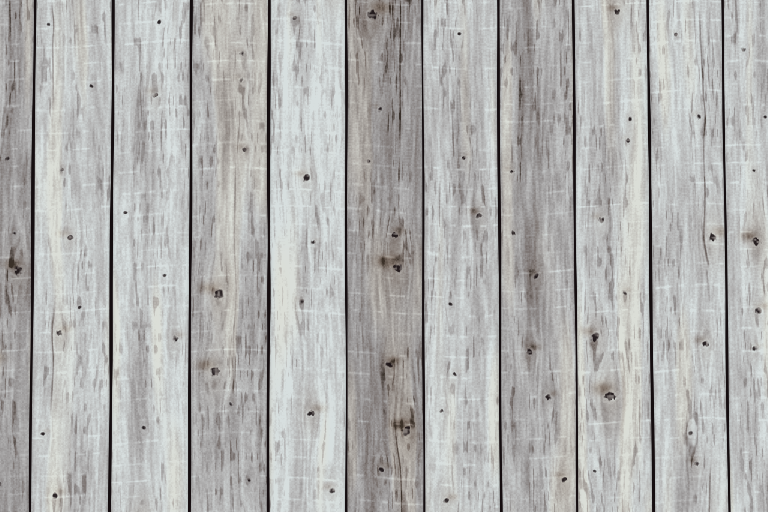
This texture is drawn by a WebGL 1 fragment shader. Its source:

```glsl
precision highp float;
// Weathered fence of eleven upright boards, the outer two cut by the frame.
// Stretched noise and layered sines make the grain, which bends round
// knots jittered in cells; flecks, stains, cracks and saw marks add wear.
uniform vec2 u_resolution;

#define PITCH 0.1003      // board spacing, in canvas widths
#define FIRST_GAP 0.0423  // position of the leftmost gap
#define FAN 0.026         // how far the boards spread downward
#define GAP_HALF 0.0017   // half width of a gap
#define KNOT_CELL 0.083   // one possible knot per cell height
#define KNOT_MAX 0.0092   // largest knot radius
#define SAW_STEP 0.027    // spacing of saw marks
#define GRAIN 0.46        // grain contrast
#define BASE_TONE 0.98    // tone of a clean board

const vec3 PALE   = vec3(0.80, 0.82, 0.82);
const vec3 SILVER = vec3(0.71, 0.71, 0.71);
const vec3 GRAY   = vec3(0.60, 0.59, 0.59);
const vec3 BROWN  = vec3(0.49, 0.46, 0.45);
const vec3 UMBER  = vec3(0.30, 0.27, 0.25);
const vec3 SHADOW = vec3(0.08, 0.05, 0.06);

float hash(vec2 p) {
  return fract(sin(dot(p, vec2(127.1, 311.7))) * 43758.5);
}

float noise(vec2 p) {
  vec2 i = floor(p), f = fract(p);
  f = f * f * (3.0 - 2.0 * f);
  return mix(mix(hash(i), hash(i + vec2(1, 0)), f.x),
             mix(hash(i + vec2(0, 1)), hash(i + vec2(1, 1)), f.x), f.y);
}

// Tone 0..1 runs from umber through brown and gray to pale silver.
vec3 woodColor(float tone) {
  float t = tone * 4.0;
  vec3 c = mix(UMBER, BROWN, clamp(t, -0.4, 1.0));
  c = mix(c, GRAY, clamp(t - 1.0, 0.0, 1.0));
  c = mix(c, SILVER, clamp(t - 2.0, 0.0, 1.0));
  return mix(c, PALE, clamp(t - 3.0, 0.0, 1.5));
}

// Knots near a point b of a board: x grain bend, y core, z rim, w smear.
vec4 knots(vec2 b, float id, float px) {
  vec4 k = vec4(0.0);
  float row = floor(b.y / KNOT_CELL);
  float rough = noise(b * vec2(420.0, 300.0) + id) - 0.5;
  for (int j = -1; j <= 1; j++) {
    vec2 seed = vec2(id + 3.0, row + float(j));
    float size = hash(seed + 41.3);
    float present = step(0.15, hash(seed + 7.7));
    float r = mix(0.0026, KNOT_MAX, size * size * size);
    vec2 c = vec2(mix(0.14, 0.86, hash(seed + 19.1)) * PITCH,
                  (seed.y + 0.15 + 0.7 * hash(seed + 63.9)) * KNOT_CELL);
    vec2 d = b - c;
    vec2 wide = d / (r * vec2(2.6, 6.0));
    float spread = present * exp(-dot(wide, wide));
    float tilt = hash(seed + 88.2) - 0.5;
    vec2 e = d + d.yx * vec2(tilt, -0.4 * tilt);
    float dist = length(e * vec2(1.0, 0.8 + 0.5 * hash(seed + 3.4))) + r * 0.7 * rough;
    k.x += d.x * spread;
    k.y += present * (1.0 - smoothstep(r * 0.75 - px, r * 0.8 + px, dist));
    k.z += present * exp(-pow((dist - r * 1.2) / (r * 0.25), 2.0)) * size;
    // a brown smear runs from the knot to one side
    vec2 wing = (e - r * vec2(2.0 * sign(tilt), 1.2)) / (r * vec2(1.8, 1.1));
    k.w += (spread * 0.45 + present * exp(-dot(wing, wing))) * size * size;
  }
  return k;
}

void main() {
  float px = 1.0 / u_resolution.x;
  vec2 p = gl_FragCoord.xy * px;

  // Board number and position across it
  float x = p.x + FAN * (p.y - 0.334) * (p.x - 0.42);
  x += 0.0004 * sin(p.y * 17.0 + floor(x / PITCH) * 2.0);
  float t = (x - FIRST_GAP) / PITCH;
  t += 1.0 - 0.075 * sin(3.1416 * t / 9.0);
  float id = floor(t), across = fract(t);
  vec2 b = vec2(across * PITCH, p.y);
  vec2 shift = vec2(id * 17.3, id * 5.9);

  // Grain coordinate, pushed aside by knots
  vec4 knot = knots(b, id, px);
  float gx = b.x - 0.8 * knot.x + 0.003 * sin(p.y * 8.0 + id * 2.4)
           + 0.004 * noise(vec2(b.x * 30.0, p.y * 9.0) + shift);

  // Arched figure, fine fibres, sharp dark flecks and grit
  float rings = noise(vec2(gx * 24.0, p.y * 3.2) + shift);
  float figure = sin(gx * 310.0 + 38.0 * rings) + 0.5 * sin(gx * 760.0 - 20.0 * rings);
  float fibre = noise(vec2(gx * 440.0, p.y * 45.0) + shift)
              + noise(vec2(gx * 210.0, p.y * 14.0) + shift) - 1.0;
  float fleck = smoothstep(0.62, 0.85, noise(vec2(gx * 400.0, p.y * 65.0) - shift))
              * smoothstep(0.25, 0.7, noise(vec2(gx * 75.0, p.y * 9.0) - shift));
  float grit = noise(p * vec2(500.0, 330.0)) + hash(floor(p * 512.0)) - 1.0;

  // Board tone: odd boards near the middle are darkest
  float dark = exp(-pow(id - 5.0, 2.0) / 6.0) * mix(0.22, 1.0, mod(id, 2.0));
  dark -= 0.3 * exp(-pow((id - 4.0) * 2.0, 2.0));
  dark += 0.75 * (1.0 - step(0.5, id));
  float tone = BASE_TONE - 0.44 * dark + 0.08 * (hash(vec2(id, 2.0)) - 0.5);
  tone += GRAIN * (0.50 * fibre + 0.10 * figure + 0.24 * grit - 0.75 * fleck);

  // Weather stains: streaky patches and a band along the heart
  float patches = noise(vec2(gx * 55.0, p.y * 5.0) + shift + 50.0);
  float heart = exp(-pow((across - 0.35 - 0.3 * hash(vec2(id, 9.0))) / 0.2, 2.0));
  float soak = smoothstep(0.2, 0.8, noise(vec2(gx * 120.0, p.y * 8.0) + shift));
  tone += 0.30 * (patches - 0.5);
  tone -= 0.34 * heart * soak * smoothstep(0.2, 0.8, noise(vec2(id * 7.0, p.y * 6.0)));

  // Faint, thin, broken saw marks
  float phase = p.y / SAW_STEP + 0.12 * sin(across * 3.0 + id)
              + 0.8 * noise(vec2(id * 3.1, p.y * 16.0));
  float saw = pow(0.5 + 0.5 * cos(6.2832 * phase), 36.0);
  saw *= smoothstep(0.35, 0.75, noise(vec2(b.x * 130.0, p.y * 30.0) + shift));
  tone += 0.17 * saw * (0.5 + hash(vec2(id, floor(phase + 0.5))));

  // Long drying cracks on a few boards
  float crackX = PITCH * mix(0.2, 0.8, hash(vec2(id, 5.0)));
  float crack = 1.0 - smoothstep(0.0002, 0.0006 + px, abs(gx - crackX));
  tone -= 0.5 * crack * smoothstep(0.64, 0.78, noise(vec2(id * 11.0, p.y * 5.0)));

  // Knots over the wood, with a warm tint in the stains
  tone += 0.10 * knot.z - 0.6 * knot.w * (0.6 + 0.9 * soak);
  vec3 color = woodColor(tone);
  float warm = clamp(0.5 * smoothstep(0.55, 0.85, patches) + knot.w, 0.0, 1.0);
  color *= mix(vec3(1.0), vec3(1.03, 0.99, 0.93), warm);
  vec3 heartwood = mix(SHADOW, BROWN, smoothstep(0.3, 1.0, noise(b * 330.0 + shift)));
  color = mix(color, heartwood, 0.88 * clamp(knot.y, 0.0, 1.0));

  // Shaded board edges and the dark gaps
  float edge = min(across, 1.0 - across) * PITCH;
  float gapId = floor(t + 0.5);
  float halfGap = GAP_HALF * mix(0.65, 1.15, hash(vec2(gapId, 31.0)));
  halfGap *= 0.7 + 0.5 * noise(vec2(gapId * 9.0, p.y * 14.0));
  color *= 1.0 - 0.18 * exp(-max(edge - halfGap, 0.0) / 0.0014);
  float gap = 1.0 - smoothstep(halfGap - 0.5 * px, halfGap + 0.5 * px, edge);
  gl_FragColor = vec4(mix(color, SHADOW, gap), 1.0);
}
```
